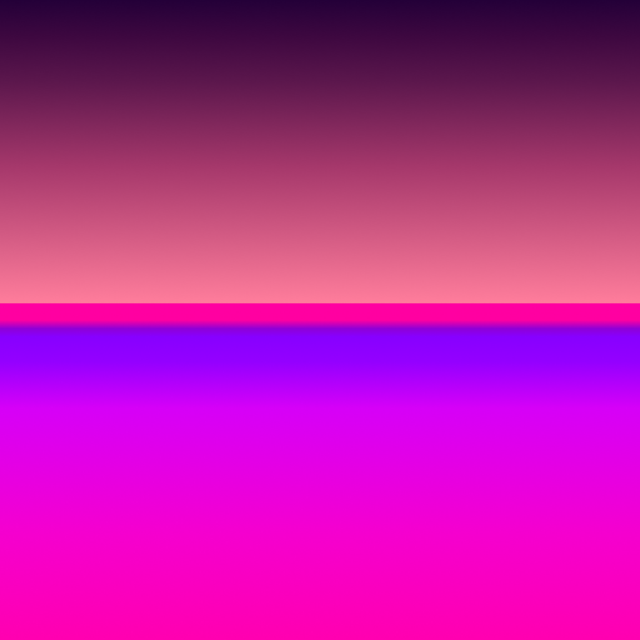
This background is drawn by a three.js fragment shader. Its source:

```glsl
// Draws a dusk sky over a neon sea, split by a hot pink horizon band.
varying vec2 vUv;

#define HORIZON 0.526
#define BAND_BOTTOM 0.499
#define SEA_TOP 0.474
#define EDGE 0.001
#define GRAIN 0.004

// Position of x between a and b, held to 0..1.
float ramp(float a, float b, float x) {
  return clamp((x - a) / (b - a), 0.0, 1.0);
}

float hash(vec2 p) {
  return fract(sin(dot(p, vec2(127.1, 311.7))) * 43758.5453);
}

// Sky: coral at the horizon through plum to near-black violet.
vec3 skyColor(float y) {
  const vec3 coral = vec3(1.0, 0.49, 0.61);
  const vec3 rose = vec3(0.65, 0.22, 0.42);
  const vec3 plum = vec3(0.36, 0.09, 0.30);
  const vec3 dusk = vec3(0.24, 0.03, 0.25);
  const vec3 night = vec3(0.14, 0.0, 0.22);
  float h = ramp(HORIZON, 1.0, y);
  vec3 col = mix(coral, rose, ramp(0.0, 0.45, h));
  col = mix(col, plum, ramp(0.45, 0.73, h));
  col = mix(col, dusk, ramp(0.73, 0.88, h));
  return mix(col, night, ramp(0.88, 1.0, h));
}

// Sea: electric violet fading down through magenta to hot pink.
vec3 seaColor(float y) {
  const vec3 violet = vec3(0.53, 0.0, 1.0);
  const vec3 purple = vec3(0.58, 0.0, 1.0);
  const vec3 magenta = vec3(0.84, 0.0, 0.97);
  const vec3 fuchsia = vec3(0.96, 0.0, 0.81);
  const vec3 pink = vec3(1.0, 0.0, 0.69);
  vec3 col = mix(violet, purple, ramp(SEA_TOP, 0.435, y));
  col = mix(col, magenta, ramp(0.435, 0.362, y));
  col = mix(col, fuchsia, ramp(0.362, 0.167, y));
  return mix(col, pink, ramp(0.167, 0.0, y));
}

// Band: flat pink that sinks through a muted purple into the sea.
vec3 bandColor(float y, vec3 sea) {
  const vec3 hotPink = vec3(1.0, 0.0, 0.63);
  const vec3 mutedPurple = vec3(0.56, 0.0, 0.84);
  float shade = mix(BAND_BOTTOM, SEA_TOP, 0.5);
  vec3 col = mix(hotPink, mutedPurple, ramp(BAND_BOTTOM + 0.001, shade, y));
  return mix(col, sea, ramp(shade, SEA_TOP, y));
}

void main() {
  float y = vUv.y;
  vec3 lower = bandColor(y, seaColor(y));
  float above = smoothstep(HORIZON - EDGE, HORIZON + EDGE, y);
  vec3 col = mix(lower, skyColor(y), above);

  // Faint grain hides colour banding.
  col += (hash(floor(vUv * 512.0)) - 0.5) * GRAIN;
  gl_FragColor = vec4(clamp(col, 0.0, 1.0), 1.0);
}
```
